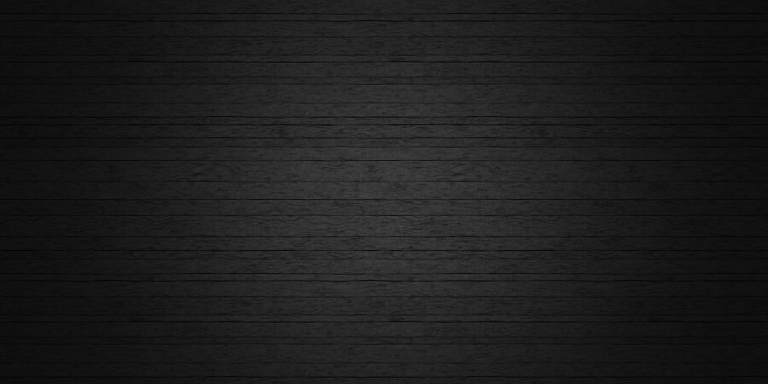
Reproduce this texture procedurally as a Shadertoy shader.

```glsl
// Dark grey horizontal wood planks, tiled about 3 x 1.5 times, under a soft vignette.

const float TILE_SIZE = 0.677;       // tile edge, in canvas heights
const float TILE_TOP = 0.1432;       // first seam, measured from the top
const float SEAM_HALF_WIDTH = 0.0013; // in canvas heights
const int PLANKS = 19;

// Upper edge of each plank within a tile, from its top
const float SEAMS[PLANKS] = float[PLANKS](
    0.0, 0.027, 0.085, 0.112, 0.185, 0.238, 0.269, 0.319, 0.354, 0.406,
    0.487, 0.556, 0.617, 0.700, 0.752, 0.785, 0.842, 0.869, 0.931);

float hash(vec2 p) {
    vec3 q = fract(vec3(p.xyx) * 0.1031);
    q += dot(q, q.yzx + 33.33);
    return fract((q.x + q.y) * q.z);
}

// Value noise on a lattice that wraps after "cells" cells
float tiledNoise(vec2 uv, vec2 cells, float seed) {
    vec2 p = uv * cells;
    vec2 i = floor(p);
    vec2 f = fract(p);
    f = f * f * (3.0 - 2.0 * f);
    vec2 a = mod(i, cells) + seed * 17.0;
    vec2 b = mod(i + 1.0, cells) + seed * 17.0;
    return mix(mix(hash(a), hash(vec2(b.x, a.y)), f.x),
               mix(hash(vec2(a.x, b.y)), hash(b), f.x), f.y);
}

// Index of the plank that holds height v
int findPlank(float v) {
    int plank = 0;
    for (int i = 1; i < PLANKS; i++) {
        if (v >= SEAMS[i]) plank = i;
    }
    return plank;
}

// Elliptical distance to the single knot of a plank, wrapped across the tile
float knotDistance(vec2 uv, float middle, float height, float id) {
    float dx = fract(uv.x - hash(vec2(id, 4.7)) + 0.5) - 0.5;
    return length(vec2(dx / 0.07, (uv.y - middle) / (0.4 * height)));
}

// Brightness factor of the wood: short fibres, pores, wavy rings and a knot
float woodGrain(vec2 uv, float middle, float height, float id) {
    float streak = tiledNoise(uv, vec2(9.0, 110.0), id);
    float fibre = tiledNoise(uv, vec2(48.0, 165.0), id + 31.0);
    float speck = tiledNoise(uv, vec2(165.0, 185.0), id + 57.0);
    float pore = smoothstep(0.68, 0.9, tiledNoise(uv, vec2(38.0, 140.0), id + 83.0));
    float bend = tiledNoise(uv, vec2(6.0, 14.0), id + 73.0)
               + 0.5 * tiledNoise(uv, vec2(22.0, 40.0), id + 91.0);

    // Rings crowd and curl round the knot
    float hasKnot = step(0.35, hash(vec2(id, 8.3)));
    float knot = hasKnot * exp(-pow(knotDistance(uv, middle, height, id), 2.0));
    float phase = uv.y * 58.0 + bend * 3.0 + knot * 2.2;
    float ring = pow(0.5 + 0.5 * cos(6.2832 * phase), 3.0);
    float patchy = smoothstep(0.3, 0.75, tiledNoise(uv, vec2(13.0, 30.0), id + 107.0));
    float ringDepth = mix(0.06, 0.30, hash(vec2(id, 2.9))) * (0.25 + 0.75 * max(patchy, knot));

    float tone = 0.95 + 0.10 * hash(vec2(id, 6.1));
    float grain = 1.03 + 0.08 * (streak - 0.5) + 0.16 * (fibre - 0.5) + 0.22 * (speck - 0.5);
    return tone * (grain - ringDepth * ring - 0.18 * pore) * (1.0 - 0.08 * knot);
}

// Share of a pixel that a thin line covers
float lineCoverage(float d, float halfWidth, float pixel) {
    float overlap = min(d + 0.5 * pixel, halfWidth) - max(d - 0.5 * pixel, -halfWidth);
    return clamp(overlap / pixel, 0.0, 1.0);
}

// Worn dark gap with a faint lit edge below it; offset is positive downwards
float seamShade(float offset, float x, float id, float pixel) {
    float wear = tiledNoise(vec2(x, 0.5), vec2(24.0, 1.0), id + 13.0);
    float wobble = (tiledNoise(vec2(x, 0.5), vec2(9.0, 1.0), id + 41.0) - 0.5) * 0.0018;
    float d = offset + wobble;
    float strength = mix(0.35, 0.95, hash(vec2(id, 1.3))) * mix(0.35, 1.0, wear);
    float gap = lineCoverage(d, SEAM_HALF_WIDTH, pixel);
    float softShadow = exp(-abs(d) / 0.003);
    float litEdge = lineCoverage(d - 0.0036, 0.0011, pixel);
    return (1.0 - strength * gap) * (1.0 - 0.06 * softShadow)
         + 0.24 * litEdge * wear * hash(vec2(id, 5.9));
}

// Light falling off from the centre, in canvas heights
float vignette(vec2 p) {
    return 0.053 + 0.161 * exp(-2.95 * dot(p, p));
}

void mainImage(out vec4 fragColor, in vec2 fragCoord) {
    float pixel = 1.0 / iResolution.y;
    vec2 centred = (fragCoord - 0.5 * iResolution.xy) * pixel;

    // Tile coordinates, with v running downwards
    float fromTop = 0.5 - centred.y;
    vec2 uv = fract(vec2(centred.x / TILE_SIZE + 0.5, (fromTop - TILE_TOP) / TILE_SIZE));

    // Plank bounds and the nearer seam
    int plank = findPlank(uv.y);
    int next = (plank + 1) % PLANKS;
    float top = SEAMS[plank];
    float bottom = next == 0 ? 1.0 : SEAMS[next];
    bool nearTop = uv.y - top < bottom - uv.y;
    float offset = (uv.y - (nearTop ? top : bottom)) * TILE_SIZE;
    float seamId = float(nearTop ? plank : next);

    float wood = woodGrain(uv, 0.5 * (top + bottom), bottom - top, float(plank));
    float seam = seamShade(offset, uv.x, seamId, pixel);
    fragColor = vec4(vec3(vignette(centred) * wood * seam), 1.0);
}
```
